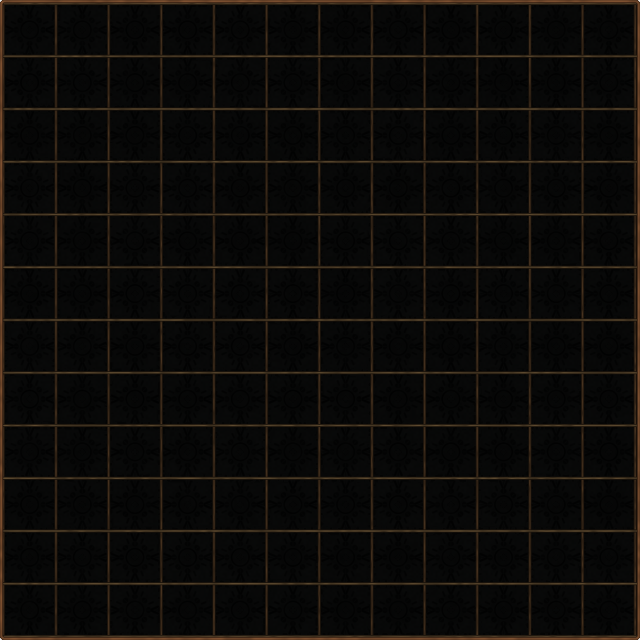
Write a three.js fragment shader that draws this pattern.

```glsl
// Twelve by twelve near-black tiles with faint floral reliefs, worn bronze grout and a brown frame.
varying vec2 vUv;

const float TILES = 12.0;
const vec2 GRID_MIN = vec2(0.0052, 0.0055);
const vec2 GRID_MAX = vec2(0.9925, 0.9945);
const float SOFT = 0.0010;

const vec3 TILE = vec3(0.030, 0.032, 0.031);
const vec3 RELIEF = vec3(0.003, 0.004, 0.004);
const vec3 GROUT_EDGE = vec3(0.100, 0.070, 0.040);
const vec3 GROUT_ACROSS = vec3(0.315, 0.250, 0.160);
const vec3 GROUT_UP = vec3(0.240, 0.170, 0.105);
const vec3 FRAME = vec3(0.47, 0.30, 0.18);
const vec3 FRAME_SHADE = vec3(0.12, 0.07, 0.04);
const vec3 OUTSIDE = vec3(0.9);

float hash(vec2 p) {
  p = fract(p * vec2(0.1031, 0.1137));
  p += dot(p, p.yx + 33.33);
  return fract((p.x + p.y) * p.x * 7.31);
}

float noise(vec2 p) {
  vec2 i = floor(p);
  vec2 f = fract(p);
  f = f * f * (3.0 - 2.0 * f);
  float low = mix(hash(i), hash(i + vec2(1.0, 0.0)), f.x);
  float high = mix(hash(i + vec2(0.0, 1.0)), hash(i + vec2(1.0, 1.0)), f.x);
  return mix(low, high, f.y);
}

float fill(float d, float soft) {
  return 1.0 - smoothstep(-soft, soft, d);
}

float segment(vec2 p, vec2 a, vec2 b) {
  vec2 ab = b - a;
  return length(p - a - ab * clamp(dot(p - a, ab) / dot(ab, ab), 0.0, 1.0));
}

float leaf(vec2 p, vec2 center, vec2 radii) {
  return (length((p - center) / radii) - 1.0) * min(radii.x, radii.y);
}

float roundedBox(vec2 p, vec2 halfSize, float radius) {
  vec2 q = abs(p) - halfSize + radius;
  return length(max(q, 0.0)) + min(max(q.x, q.y), 0.0) - radius;
}

// Folds the plane into one of count equal sectors around the x axis.
vec2 foldSectors(vec2 p, float count) {
  float sector = 6.28319 / count;
  float angle = mod(atan(p.y, p.x) + 0.5 * sector, sector) - 0.5 * sector;
  return length(p) * vec2(cos(angle), sin(angle));
}

// Medallion, eight petals and forked buds; p spans -0.5 to 0.5.
float flower(vec2 p) {
  float r = length(p);
  vec2 petal = foldSectors(p, 8.0);
  vec2 arm = foldSectors(p, 4.0);
  arm.y = abs(arm.y);
  float soft = 0.016;

  float ring = fill(abs(r - 0.165) - 0.018, soft);
  float heart = fill(abs(r - 0.055 - 0.012 * cos(4.0 * atan(p.y, p.x))) - 0.010, soft);
  float petals = fill(leaf(petal, vec2(0.255, 0.0), vec2(0.050, 0.060)), soft);
  float veins = fill(segment(petal, vec2(0.23, 0.0), vec2(0.28, 0.0)) - 0.008, soft);
  float fork = fill(segment(arm, vec2(0.32, 0.014), vec2(0.44, 0.065)) - 0.021, soft);
  float curl = fill(segment(arm, vec2(0.27, 0.12), vec2(0.34, 0.15)) - 0.018, soft);
  float bud = fill(leaf(arm, vec2(0.41, 0.0), vec2(0.05, 0.014)), soft);
  float halo = 0.3 * (1.0 - smoothstep(0.20, 0.36, r));

  float shape = max(max(ring, 0.7 * heart), 0.85 * petals * (1.0 - 0.6 * veins));
  return max(max(shape, halo), max(max(fork, 0.8 * curl), 0.6 * bud));
}

vec3 tileColor(vec2 p, vec2 cell) {
  float grain = noise(p * 22.0 + cell * 31.0);
  float wear = noise(p * 7.0 + cell * 17.0);
  float edge = max(abs(p.x), abs(p.y));
  float chips = smoothstep(0.38, 0.47, edge) * smoothstep(0.5, 0.75, grain);
  float dark = max(flower(p) * mix(0.7, 1.0, wear), 0.75 * chips);
  vec3 base = TILE * (0.82 + 0.26 * grain + 0.10 * hash(cell + 5.0));
  return mix(base, RELIEF, 0.95 * dark);
}

// Rounded bronze bead: dark flanks under a brighter worn ridge.
vec3 addGrout(vec3 color, float d, vec3 ridge, float wear) {
  color = mix(color, GROUT_EDGE, fill(d - 0.0024, SOFT));
  return mix(color, ridge * mix(0.72, 1.18, wear), fill(d - 0.0012, SOFT));
}

void main() {
  vec2 pitch = (GRID_MAX - GRID_MIN) / TILES;
  vec2 grid = (vUv - GRID_MIN) / pitch;
  vec2 cell = clamp(floor(grid), 0.0, TILES - 1.0);
  vec2 lineDistance = abs(grid - floor(grid + 0.5)) * pitch;

  vec3 color = tileColor(grid - cell - 0.5, cell);
  color = addGrout(color, lineDistance.x, GROUT_UP, noise(vUv * vec2(400.0, 110.0)));
  color = addGrout(color, lineDistance.y, GROUT_ACROSS, noise(vUv * vec2(110.0, 400.0)));

  // Outer moulding with a shaded inner lip and rounded corners.
  float border = roundedBox(vUv - 0.5, vec2(0.5), 0.007);
  float streak = noise(vUv * 90.0);
  color = mix(color, FRAME_SHADE, fill(-border - 0.0050, SOFT));
  color = mix(color, FRAME * mix(0.85, 1.08, streak), fill(-border - 0.0038, SOFT));
  color = mix(color, FRAME_SHADE, 0.6 * fill(-border - 0.0005, SOFT));
  color = mix(color, OUTSIDE, smoothstep(0.0, SOFT, border));

  gl_FragColor = vec4(color, 1.0);
}
```
